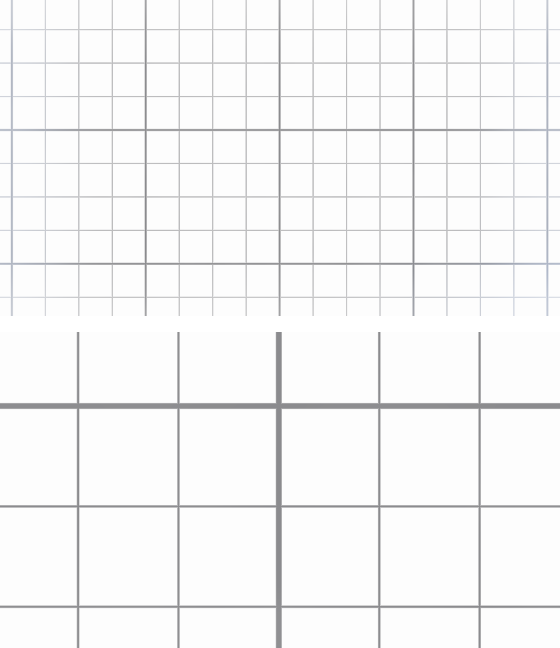
Top, the full canvas; bottom, a detail of the centre.
A WebGL 1 fragment shader for this pattern:

```glsl
precision highp float;

uniform vec2 u_resolution;

const float CELL = 0.1059;          // minor spacing, in canvas heights
const float CELLS_PER_MAJOR = 4.0;
const float MINOR_WIDTH = 0.0024;
const float MAJOR_WIDTH = 0.0061;
const vec2 GRID_ORIGIN = vec2(-0.0012, 0.0886);

const vec3 PAPER = vec3(0.992);
const vec3 INK = vec3(0.545, 0.545, 0.555);
const vec3 COOL_INK = vec3(0.55, 0.60, 0.70);

float hash(vec2 p) {
  vec3 q = fract(vec3(p.xyx) * 0.1031);
  q += dot(q, q.yzx + 33.33);
  return fract((q.x + q.y) * q.z);
}

float valueNoise(vec2 p) {
  vec2 cell = floor(p);
  vec2 f = fract(p);
  f = f * f * (3.0 - 2.0 * f);
  float low = mix(hash(cell), hash(cell + vec2(1.0, 0.0)), f.x);
  float high = mix(hash(cell + vec2(0.0, 1.0)), hash(cell + 1.0), f.x);
  return mix(low, high, f.y);
}

// Distance on each axis to the nearest repeated line
vec2 lineDistance(vec2 p, float spacing) {
  return abs(fract(p / spacing + 0.5) - 0.5) * spacing;
}

// Box-filtered coverage of a line of the given width
vec2 lineCoverage(vec2 dist, float width, float blur) {
  vec2 right = min(dist + 0.5 * blur, vec2(0.5 * width));
  vec2 left = max(dist - 0.5 * blur, vec2(-0.5 * width));
  return clamp((right - left) / blur, 0.0, 1.0);
}

float gridCoverage(vec2 p, float spacing, float width, float blur) {
  vec2 coverage = lineCoverage(lineDistance(p, spacing), width, blur);
  return max(coverage.x, coverage.y);
}

void main() {
  vec2 p = (gl_FragCoord.xy - 0.5 * u_resolution) / u_resolution.y;
  float blur = 1.35 / u_resolution.y;

  // Minor and major rulings share one origin
  vec2 gridPoint = p - GRID_ORIGIN;
  float minor = gridCoverage(gridPoint, CELL, MINOR_WIDTH, blur);
  float major = gridCoverage(gridPoint, CELL * CELLS_PER_MAJOR, MAJOR_WIDTH, blur);
  float coverage = max(minor, major);

  // Ink pales and cools toward the borders, most at the sides and lower right
  float side = smoothstep(0.55, 0.90, abs(p.x));
  float verticalEdge = smoothstep(0.30, 0.52, abs(p.y));
  float lowerRight = smoothstep(0.15, 0.75, p.x) * smoothstep(0.22, 0.48, -p.y);
  float fade = 1.0 - 0.30 * side - 0.20 * verticalEdge;
  float cool = clamp(0.7 * side + 0.6 * lowerRight, 0.0, 1.0);

  // Slight unevenness along the lines
  float wear = mix(0.95, 1.03, valueNoise(p * 14.0 + 40.0));

  vec3 ink = mix(INK, COOL_INK, cool);
  vec3 color = mix(PAPER, ink, clamp(coverage * fade * wear, 0.0, 1.0));
  gl_FragColor = vec4(color, 1.0);
}
```
